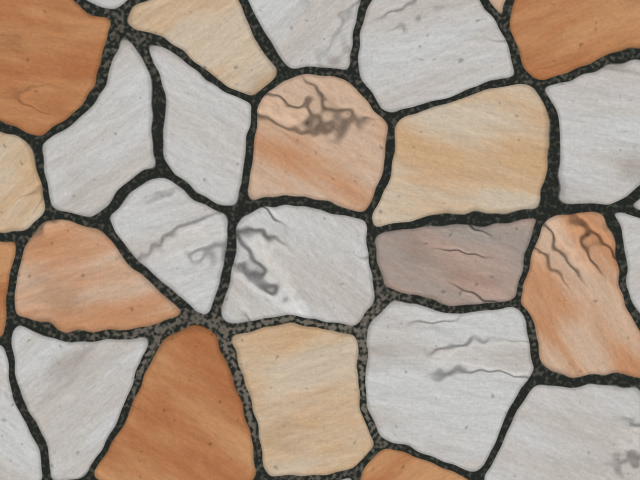
A WebGL 1 fragment shader for this texture:

```glsl
precision highp float;
// Irregular flagstone paving: pale, cream and rust slabs set in dark gritty mortar.
uniform vec2 u_resolution;

const float STONES_PER_HEIGHT = 3.7;

vec2 hash2(vec2 p) {
  vec3 q = fract(p.xyx * vec3(0.1031, 0.1030, 0.0973));
  q += dot(q, q.yzx + 33.33);
  return fract((q.xx + q.yz) * q.zy);
}

float cornerSlope(vec2 corner, vec2 offset) {
  return dot(hash2(corner) * 2.0 - 1.0, offset);
}

float gradientNoise(vec2 p) {
  vec2 i = floor(p), f = fract(p);
  vec2 u = f * f * f * (f * (f * 6.0 - 15.0) + 10.0);
  vec2 x = vec2(1.0, 0.0), y = vec2(0.0, 1.0);
  float low = mix(cornerSlope(i, f), cornerSlope(i + x, f - x), u.x);
  float high = mix(cornerSlope(i + y, f - y), cornerSlope(i + 1.0, f - 1.0), u.x);
  return mix(low, high, u.y);
}

float fbm(vec2 p) {
  float sum = 0.0, amplitude = 0.8;
  for (int i = 0; i < 4; i++) {
    sum += amplitude * gradientNoise(p);
    p = mat2(1.6, 1.2, -1.2, 1.6) * p + 7.3;
    amplitude *= 0.5;
  }
  return sum;
}

float smoothMin(float a, float b, float k) {
  float h = max(k - abs(a - b), 0.0) / k;
  return min(a, b) - 0.25 * h * h * k;
}

vec2 rotate(vec2 p, float angle) {
  float c = cos(angle), s = sin(angle);
  return vec2(c * p.x + s * p.y, c * p.y - s * p.x);
}

vec2 stoneSite(vec2 cell) {
  return cell + 0.5 + 0.84 * (hash2(cell + 17.0) - 0.5);
}

// Distance to the nearest slab border, with softened corners; also yields the slab cell.
float stoneEdge(vec2 p, out vec2 stone) {
  vec2 cell = floor(p), nearest = vec2(0.0);
  float best = 9.0;
  for (int j = -1; j <= 1; j++) for (int i = -1; i <= 1; i++) {
    vec2 candidate = cell + vec2(float(i), float(j));
    vec2 toSite = stoneSite(candidate) - p;
    float d = dot(toSite, toSite);
    if (d < best) { best = d; nearest = toSite; stone = candidate; }
  }
  float edge = 9.0;
  for (int j = -2; j <= 2; j++) for (int i = -2; i <= 2; i++) {
    vec2 toSite = stoneSite(stone + vec2(float(i), float(j))) - p;
    vec2 across = toSite - nearest;
    if (dot(across, across) > 0.0001)
      edge = smoothMin(edge, dot(0.5 * (toSite + nearest), normalize(across)), 0.07);
  }
  return edge;
}

// Slab colour: rank picks the kind of rock, blend runs across its veins.
vec3 rockColour(float rank, float blend) {
  vec3 white = mix(vec3(0.77, 0.77, 0.765), vec3(0.74, 0.715, 0.69), blend);
  vec3 cream = mix(vec3(0.78, 0.72, 0.64), vec3(0.77, 0.64, 0.50), blend);
  vec3 peach = mix(vec3(0.78, 0.67, 0.58), vec3(0.74, 0.54, 0.40), blend);
  vec3 rust = mix(vec3(0.75, 0.56, 0.40), vec3(0.66, 0.43, 0.28), blend);
  vec3 mauve = mix(vec3(0.61, 0.57, 0.54), vec3(0.69, 0.59, 0.54), blend);
  if (rank < 0.46) return white;
  if (rank < 0.65) return cream;
  if (rank < 0.80) return peach;
  return rank < 0.94 ? rust : mauve;
}

float relief(vec2 q) {
  return fbm(q * vec2(12.0, 34.0));
}

// Veins, stains, flaked ledges and fine grain of one slab face.
vec3 slabFace(vec2 p, vec2 stone) {
  vec2 seed = hash2(stone + 61.0);
  float rank = fract(dot(stone, vec2(0.7549, 0.5698)) + 0.11);
  vec2 q = rotate(p, mix(-0.95, 0.8, seed.x)) + seed * 13.0;
  float veins = fbm(q * vec2(2.2, 11.0)) + 0.5 * fbm(q * 5.0 + 3.0);
  vec3 colour = rockColour(rank, smoothstep(-0.35, 0.4, veins));
  float stain = smoothstep(0.15, 0.6, fbm(q * vec2(4.0, 7.0) + 21.0));
  colour = mix(colour, colour * vec3(0.80, 0.77, 0.74), 0.55 * stain);

  float bump = relief(q) - relief(q + vec2(0.002, 0.003));
  float layer = gradientNoise(q * vec2(3.0, 12.0)) + 0.12 * gradientNoise(q * 34.0);
  float flaked = smoothstep(0.02, 0.25, gradientNoise(q * 4.5 + 9.0)) * mix(0.25, 1.0, seed.y);
  float crack = 1.0 - smoothstep(0.0, 0.04, abs(layer));
  float lip = 1.0 - smoothstep(0.0, 0.05, abs(layer - 0.07));
  float grain = 0.05 * gradientNoise(p * 180.0) + 0.04 * gradientNoise(p * 85.0);
  float pits = smoothstep(0.36, 0.6, gradientNoise(p * 60.0 + 5.0));
  float light = 1.0 + 0.22 * bump + grain - 0.18 * pits;
  return colour * (light + flaked * (0.08 * lip - 0.42 * crack));
}

vec3 mortarColour(vec2 p, float depth) {
  float grit = gradientNoise(p * 120.0) + 0.6 * gradientNoise(p * 65.0);
  float dusty = smoothstep(-0.15, 0.45, gradientNoise(p * 2.3 + 4.0));
  float exposed = smoothstep(-0.1, 0.55, grit + 0.5 * dusty * depth);
  return mix(vec3(0.15, 0.16, 0.145), vec3(0.46, 0.43, 0.39), exposed * mix(0.4, 0.9, dusty));
}

void main() {
  vec2 p = gl_FragCoord.xy / u_resolution.y;
  vec2 bend = vec2(gradientNoise(p * 4.5), gradientNoise(p * 4.5 + 40.0));
  vec2 chips = vec2(gradientNoise(p * 24.0 + 8.0), gradientNoise(p * 24.0 + 70.0));
  vec2 stone;
  float edge = stoneEdge(p * STONES_PER_HEIGHT + 0.28 * bend + 0.035 * chips, stone);
  float jointHalf = 0.033 + 0.02 * gradientNoise(p * 6.0 + 30.0);
  float inside = edge - jointHalf;
  float blur = 0.9 * STONES_PER_HEIGHT / u_resolution.y;

  float rim = mix(0.82, 1.0, smoothstep(0.0, 0.035, inside));
  vec3 slab = slabFace(p, stone) * rim;
  vec3 mortar = mortarColour(p, clamp(-inside / jointHalf, 0.0, 1.0));
  gl_FragColor = vec4(mix(mortar, slab, smoothstep(-blur, blur, inside)), 1.0);
}
```
